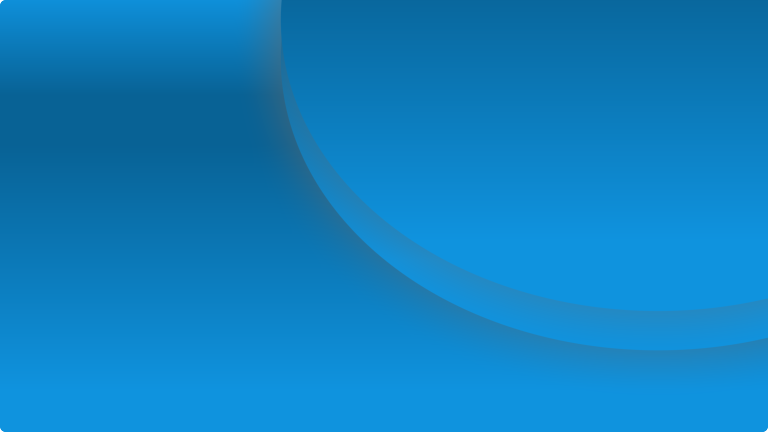
Give the GLSL for this background, as a Shadertoy shader.

```glsl
// Blue banded backdrop with two overlapping ellipses that cast soft grey shadows.

// Linear step from 0 at a to 1 at b
float ramp(float a, float b, float x) {
    return clamp((x - a) / (b - a), 0.0, 1.0);
}

vec3 blueShade(float light) {
    return mix(vec3(0.031, 0.384, 0.585), vec3(0.059, 0.575, 0.872), light);
}

// Approximate signed distance to an axis-aligned ellipse
float ellipseDistance(vec2 p, vec2 radii) {
    float k = length(p / radii);
    float slope = length(p / (radii * radii));
    return k * (k - 1.0) / max(slope, 1e-4);
}

float roundedBoxDistance(vec2 p, vec2 halfSize, float radius) {
    vec2 q = abs(p) - halfSize + radius;
    return length(max(q, 0.0)) + min(max(q.x, q.y), 0.0) - radius;
}

// Lays a shadow, then a vertically shaded ellipse, over the colour below
vec3 layEllipse(vec3 below, vec2 p, float centreY, float shadeShift, float pixel) {
    float d = ellipseDistance(p - vec2(1.523, centreY), vec2(0.873, 0.674));
    float shadow = 0.47 * smoothstep(0.115, -0.115, d);
    vec3 shaded = mix(below, vec3(0.41), shadow);
    vec3 fill = blueShade(ramp(1.069, 0.444, p.y + shadeShift));
    return mix(fill, shaded, smoothstep(-0.75 * pixel, 0.75 * pixel, d));
}

void mainImage(out vec4 fragColor, in vec2 fragCoord) {
    // The canvas is one unit high and 16/9 wide
    vec2 canvas = vec2(16.0 / 9.0, 1.0);
    vec2 p = fragCoord / iResolution.xy * canvas;
    float pixel = 1.0 / iResolution.y;

    // Backdrop: a dark band between two light ends
    float light = max(ramp(0.78, 1.016, p.y), ramp(0.664, 0.097, p.y));
    vec3 colour = blueShade(light);

    // White outside the rounded corners
    float corner = roundedBoxDistance(p - 0.5 * canvas, 0.5 * canvas, 0.013);
    colour = mix(colour, vec3(1.0), smoothstep(-0.5 * pixel, 0.5 * pixel, corner));

    // Lower ellipse first, upper ellipse on top
    colour = layEllipse(colour, p, 0.863, 0.045, pixel);
    colour = layEllipse(colour, p, 0.954, 0.0, pixel);

    fragColor = vec4(colour, 1.0);
}
```
